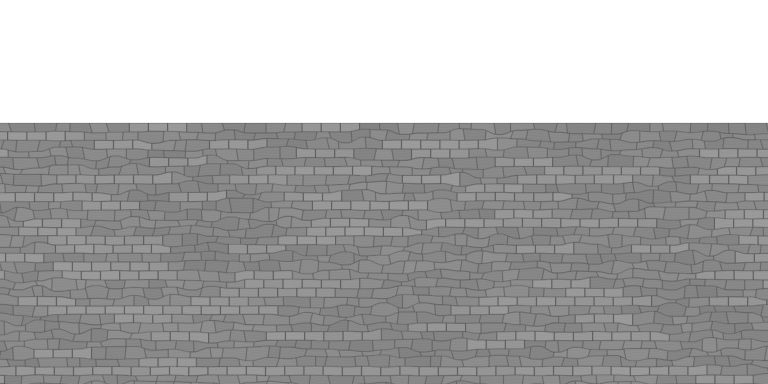
Give the GLSL for this texture, as a WebGL 2 fragment shader.

```glsl
#version 300 es
precision highp float;

uniform vec2 u_resolution;
out vec4 fragColor;

const float WALL_TOP = 0.68;
const float ROWS = 30.0;
const float COLUMNS = 40.0;
const float RUN_LENGTH = 3.0;
const float LONG_ROW = 28.0;
const float JOINT_HALF = 0.0016;
const vec3 SKY = vec3(1.0);
const vec3 STONE = vec3(0.535);
const vec3 PALE_STONE = vec3(0.59);
const vec3 BED_JOINT = vec3(0.40);
const vec3 HEAD_JOINT = vec3(0.34);

float hash(vec2 p) {
  return fract(sin(dot(p, vec2(127.1, 311.7))) * 43758.5453);
}

// Horizontal shift of the bricks in a row
float rowPhase(float row) {
  return 0.5 * mod(row, 2.0) + 0.3 * hash(vec2(row, 4.7));
}

// 1 where a brick belongs to a straight, pale run
float paleRun(float brick, float row) {
  float start = floor(RUN_LENGTH * hash(vec2(row, 9.3)));
  float group = floor((brick + start) / RUN_LENGTH);
  float chosen = step(0.78, hash(vec2(group, row + 17.0)));
  float longRun = step(abs(row - LONG_ROW), 0.5) * step(brick, 0.91 * COLUMNS);
  return max(chosen, longRun);
}

float paleAt(float x, float row) {
  return paleRun(floor(x + rowPhase(row)), row);
}

// Vertical offset of a bed joint at one knot, flat along pale runs
float knotOffset(float knot, float edge) {
  float calm = max(paleAt(knot, edge), paleAt(knot, edge - 1.0));
  float offset = (hash(vec2(knot, edge + 53.0)) - 0.5) * 0.72;
  return offset * (1.0 - 0.85 * calm) * step(0.5, edge);
}

float bedHeight(float x, float edge) {
  float knot = floor(x);
  float along = smoothstep(0.1, 0.9, x - knot);
  return edge + mix(knotOffset(knot, edge), knotOffset(knot + 1.0, edge), along);
}

// Position of a head joint, uneven and slanted outside pale runs
float headPosition(float index, float row, float height) {
  float rough = 1.0 - max(paleRun(index, row), paleRun(index - 1.0, row));
  float shift = (hash(vec2(index + 31.0, row)) - 0.5) * 0.55;
  float slant = (hash(vec2(index, row + 71.0)) - 0.5) * 0.3;
  return index + rough * (shift + slant * (height - 0.5));
}

float coverage(float distance, float halfWidth, float pixel) {
  return clamp((halfWidth - distance) / pixel + 0.5, 0.0, 1.0);
}

// Streaky surface wear from layered sines
float wear(vec2 p, float seed) {
  float streak = sin(p.y * 19.0 + 1.4 * sin(p.x * 5.0 + seed) + seed);
  float speck = sin(p.x * 23.0 + seed) * sin(p.y * 29.0 + p.x * 7.0);
  return 0.6 * streak + 0.4 * speck;
}

vec3 wall(vec2 p, vec2 cell, float pixel) {
  // Find the course between two wavy bed joints
  float row = floor(p.y);
  if (p.y < bedHeight(p.x, row)) row -= 1.0;
  else if (p.y >= bedHeight(p.x, row + 1.0)) row += 1.0;
  float upper = bedHeight(p.x, row);
  float lower = bedHeight(p.x, row + 1.0);
  float height = clamp((p.y - upper) / max(lower - upper, 0.1), 0.0, 1.0);

  // Find the brick between two head joints
  float x = p.x + rowPhase(row);
  float brick = floor(x);
  if (x < headPosition(brick, row, height)) brick -= 1.0;
  else if (x >= headPosition(brick + 1.0, row, height)) brick += 1.0;
  float left = headPosition(brick, row, height);
  float right = headPosition(brick + 1.0, row, height);

  // Tone of the stone
  float pale = paleRun(brick, row);
  float seed = hash(vec2(brick, row + 5.0));
  vec3 color = mix(STONE, PALE_STONE, pale);
  color += (seed - 0.5) * mix(0.045, 0.025, pale);
  color += 0.012 * wear(p, seed * 6.28);
  color += 0.006 * sin(p.x * 0.31 + 2.0 * sin(p.y * 0.17));

  // Joints
  float bedDistance = min(p.y - upper, lower - p.y) * cell.y;
  float headDistance = min(x - left, right - x) * cell.x;
  float bed = coverage(bedDistance, JOINT_HALF, pixel);
  float head = coverage(headDistance, JOINT_HALF, pixel);
  color = mix(color, BED_JOINT, bed * mix(0.55, 0.95, hash(vec2(brick, row + 91.0))));
  return mix(color, HEAD_JOINT, head * mix(0.6, 0.85, pale));
}

void main() {
  vec2 uv = gl_FragCoord.xy / u_resolution;
  float pixel = 1.0 / u_resolution.y;
  vec2 cell = vec2(2.0 / COLUMNS, WALL_TOP / ROWS);
  vec2 p = vec2(uv.x * COLUMNS, max(WALL_TOP - uv.y, 0.0) / cell.y);
  vec3 color = wall(p, cell, pixel);
  float sky = clamp((uv.y - WALL_TOP) / pixel + 0.5, 0.0, 1.0);
  fragColor = vec4(mix(color, SKY, sky), 1.0);
}
```
